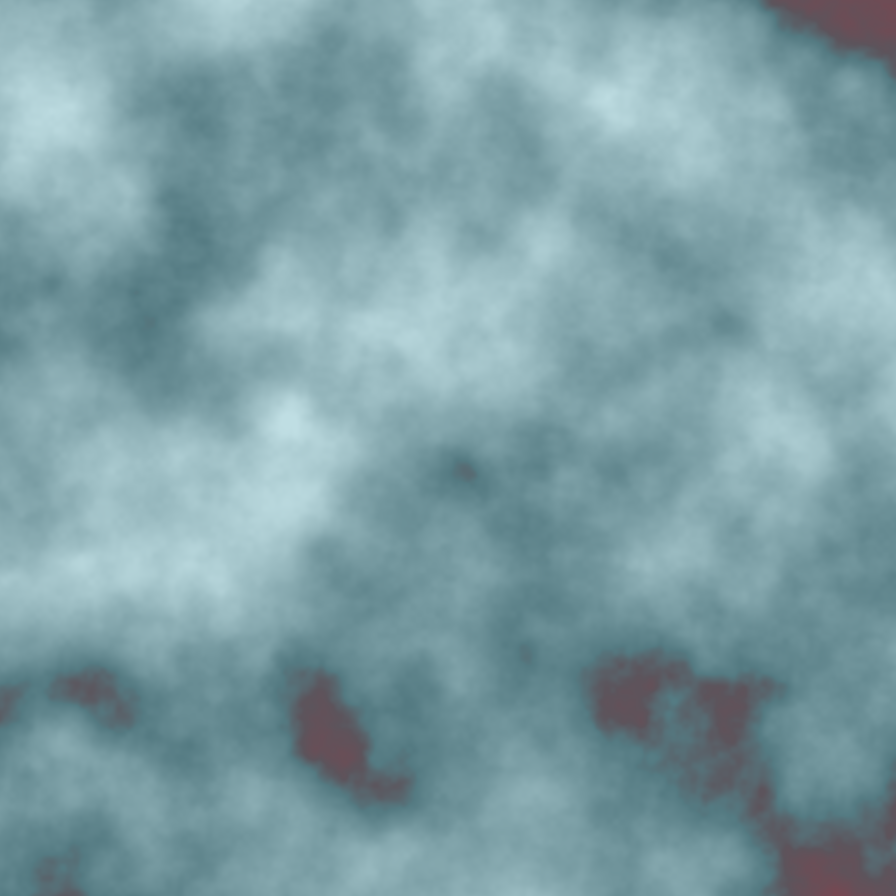
Write a Shadertoy shader that draws this texture.

```glsl
// Soft teal cloud cover with dusky maroon gaps and a faint red glow in the deepest ones.
// Rotated octaves of value noise are summed, then the height is measured in
// standard deviations and mapped through a three part colour ramp.

#define SCALE 4.5          // noise cells across the canvas
#define OCTAVES 6
#define GAIN 0.5           // amplitude ratio between octaves
#define SEED vec2(3.7, 8.2)
#define SPREAD 0.124       // standard deviation of the summed noise
#define TEAL_LEVEL -1.0    // heights of the ramp stops, in deviations
#define MAROON_LEVEL -1.65
#define RED_LEVEL -2.8
#define PALE_LEVEL 2.5

const vec3 RED    = vec3(0.49, 0.27, 0.31);
const vec3 MAROON = vec3(0.36, 0.33, 0.36);
const vec3 TEAL   = vec3(0.33, 0.48, 0.51);
const vec3 PALE   = vec3(0.75, 0.87, 0.89);

float hash(vec2 p) {
    return fract(sin(dot(p, vec2(127.1, 311.7))) * 43758.5453);
}

// Value noise with quintic interpolation
float valueNoise(vec2 p) {
    vec2 cell = floor(p);
    vec2 f = fract(p);
    vec2 w = f * f * f * (f * (f * 6.0 - 15.0) + 10.0);
    float bottom = mix(hash(cell), hash(cell + vec2(1.0, 0.0)), w.x);
    float top = mix(hash(cell + vec2(0.0, 1.0)), hash(cell + vec2(1.0, 1.0)), w.x);
    return mix(bottom, top, w.y);
}

// Octave sum, normalised to 0..1; each octave is turned to hide the grid
float cloudHeight(vec2 p) {
    const mat2 turn = mat2(0.8, 0.6, -0.6, 0.8);
    float sum = 0.0;
    float total = 0.0;
    float amplitude = 1.0;
    for (int i = 0; i < OCTAVES; i++) {
        sum += amplitude * valueNoise(p);
        total += amplitude;
        amplitude *= GAIN;
        p = turn * p * 2.0 + vec2(17.3, 9.1);
    }
    return sum / total;
}

// Position of a height between two stops, limited to 0..1
float ramp(float from, float to, float height) {
    return clamp((height - from) / (to - from), 0.0, 1.0);
}

vec3 cloudColor(float height) {
    vec3 color = mix(TEAL, PALE, ramp(TEAL_LEVEL, PALE_LEVEL, height));
    color = mix(color, MAROON, ramp(TEAL_LEVEL, MAROON_LEVEL, height));
    return mix(color, RED, ramp(MAROON_LEVEL, RED_LEVEL, height));
}

void mainImage(out vec4 fragColor, in vec2 fragCoord) {
    vec2 uv = fragCoord / iResolution.y;
    float height = (cloudHeight(uv * SCALE + SEED) - 0.5) / SPREAD;
    fragColor = vec4(cloudColor(height), 1.0);
}
```
